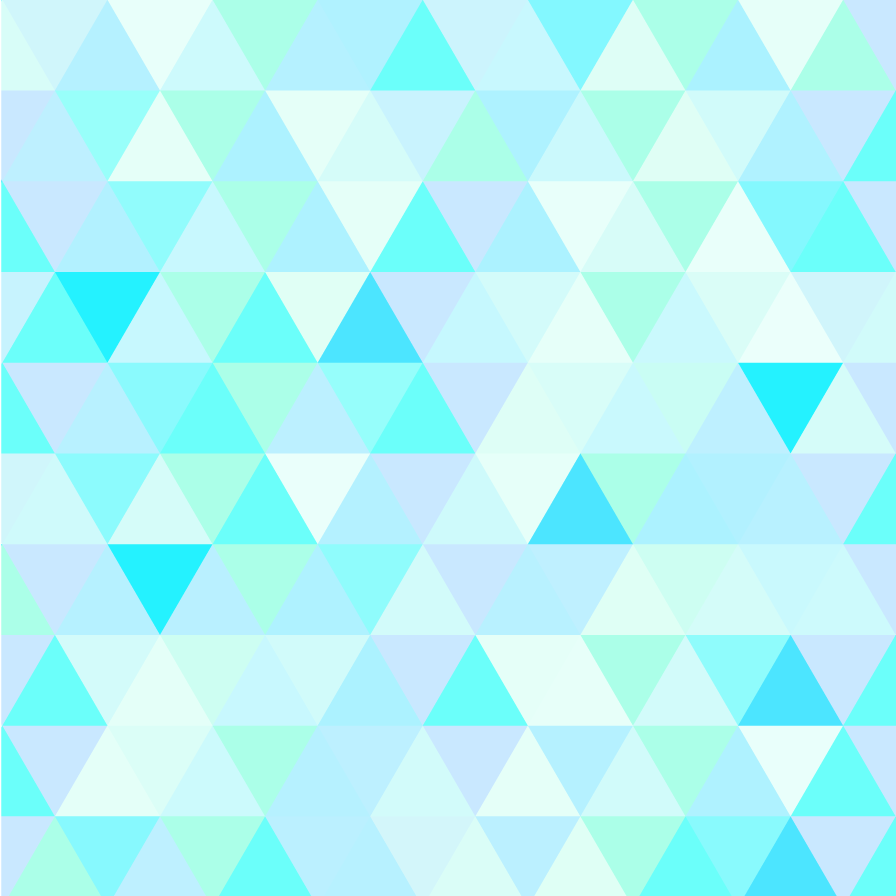
Give the GLSL for this background, as a Shadertoy shader.

```glsl
// Mosaic of equilateral triangles in pale aqua, mint, cyan and lavender blue.

const vec3 LAVENDER = vec3(0.79, 0.91, 1.00);
const vec3 MINT = vec3(0.67, 1.00, 0.91);
const vec3 AQUA = vec3(0.42, 1.00, 0.98);
const vec3 CYAN = vec3(0.51, 0.97, 1.00);
const vec3 SKY = vec3(0.30, 0.90, 1.00);
const vec3 VIVID = vec3(0.14, 0.95, 1.00);
const vec3 GREY = vec3(0.94);

float hash(vec2 cell, float seed) {
    return fract(sin(dot(cell, vec2(127.1, 311.7)) + seed) * 43758.5453);
}

// Colour of one triangle; cell = (centre in half sides, row from the top)
vec3 triangleColour(vec2 cell, bool pointsUp) {
    float pick = hash(cell, 3.7);
    float shade = hash(cell, 41.3);
    vec3 pale = mix(vec3(0.77, 0.97, 1.0), vec3(0.88, 1.0, 0.96), shade);
    vec3 white = mix(vec3(0.89, 1.0, 0.97), vec3(0.93, 1.0, 0.99), shade);
    vec3 lightBlue = mix(vec3(0.67, 0.95, 1.0), vec3(0.75, 0.94, 1.0), shade);
    float phase = mod(cell.x, 8.0);
    bool accent = mod(cell.x, 4.0) < 1.5;

    if (!pointsUp && accent) {
        // Diagonal bands alternate lavender and mint every four half sides
        vec3 band = phase < 3.0 ? LAVENDER : MINT;
        return pick < 0.88 ? band : mix(band, pale, 0.7);
    }
    if (!pointsUp) {
        if (pick < 0.14) return VIVID;
        if (pick < 0.42) return mix(CYAN, vec3(0.60, 1.0, 0.98), shade * shade);
        if (pick < 0.62) return white;
        return pick < 0.80 ? lightBlue : pale;
    }
    if (accent) {
        if (pick < 0.44) return AQUA;
        if (pick < 0.54) return MINT;
        return pick < 0.64 ? lightBlue : pale;
    }
    if (pick < 0.10) return SKY;
    if (pick < 0.42) return lightBlue;
    if (pick < 0.56) return white;
    return pick > 0.975 ? GREY : pale;
}

vec3 mosaic(vec2 uv) {
    float down = (1.0 - uv.y) / 0.10127 + 0.003;
    float row = floor(down);
    float x = (uv.x - 0.0026) / 0.05865;
    // Nearest apex of an upright triangle; odd rows shift by half a side
    float parity = mod(row, 2.0);
    float centre = 2.0 * floor((x - parity) * 0.5 + 0.5) + parity;
    float offset = x - centre;
    bool pointsUp = abs(offset) < fract(down);
    if (!pointsUp) centre += offset < 0.0 ? -1.0 : 1.0;
    vec3 colour = triangleColour(vec2(centre, row), pointsUp);
    // Thin white margin on the left
    return uv.x < 0.0014 ? vec3(1.0) : colour;
}

void mainImage(out vec4 fragColor, in vec2 fragCoord) {
    // Average a 4 by 4 grid of samples for smooth edges
    vec3 sum = vec3(0.0);
    for (int i = 0; i < 16; i++) {
        vec2 jitter = (vec2(i % 4, i / 4) + 0.5) / 4.0 - 0.5;
        sum += mosaic((fragCoord + jitter) / iResolution.xy);
    }
    fragColor = vec4(sum / 16.0, 1.0);
}
```
